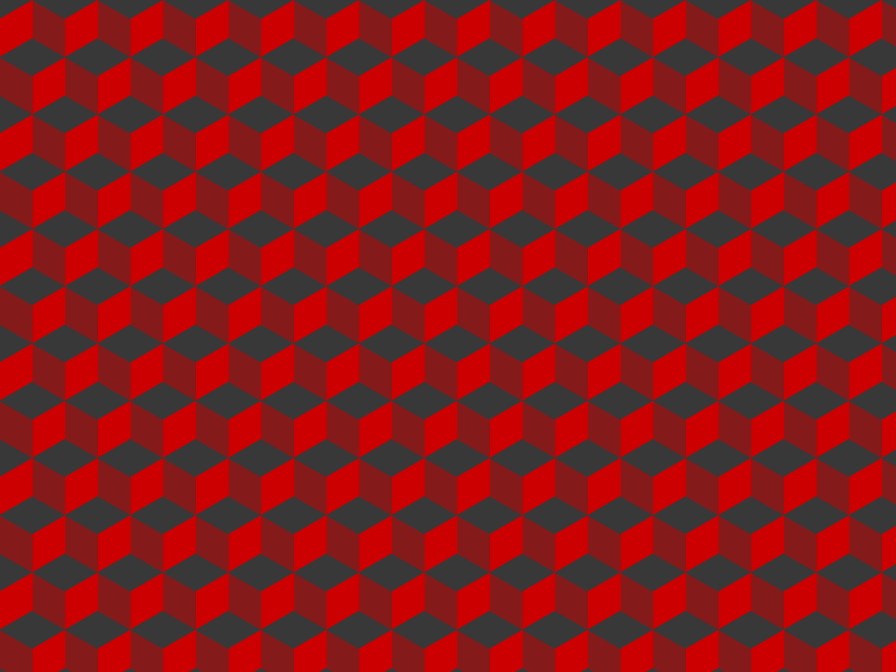
A Shadertoy shader for this pattern:

```glsl
// Isometric stacked cubes: grey rhombic tops over red and maroon side faces.

const vec3 TOP_GREY = vec3(0.22);
const vec3 SIDE_RED = vec3(0.80, 0.0, 0.0);
const vec3 SIDE_MAROON = vec3(0.52, 0.10, 0.10);

// Half of the repeating tile, in canvas heights.
const vec2 CELL = vec2(0.04861, 0.0852);

// Antialiased coverage of the region where the signed distance is negative.
float coverage(float dist, float pixel) {
    return 1.0 - smoothstep(-0.5 * pixel, 0.5 * pixel, dist);
}

// Distance to rhombi with 30 degree edges, repeated every two cells.
float rhombusDistance(vec2 grid, vec2 center) {
    vec2 local = (mod(grid - center + 1.0, 2.0) - 1.0) * CELL;
    float radius = CELL.x * (local.x < 0.0 ? 0.514 : 0.494); // left half slightly wider
    return dot(abs(local), vec2(0.5, 0.866)) - radius;
}

void mainImage(out vec4 fragColor, in vec2 fragCoord) {
    float pixel = 1.0 / iResolution.y;

    // Grid counted from the upper left corner.
    vec2 grid = vec2(fragCoord.x, iResolution.y - fragCoord.y) * pixel / CELL;

    // Side faces alternate by column and swap on every row.
    float column = (abs(mod(grid.x + 0.5, 2.0) - 1.0) - 0.5) * CELL.x;
    float rowSign = mod(floor(grid.y), 2.0) < 0.5 ? 1.0 : -1.0;
    vec3 color = mix(SIDE_MAROON, SIDE_RED, coverage(column * rowSign, pixel));

    // Cube tops sit on two interleaved lattices.
    float tops = min(rhombusDistance(grid, vec2(0.0)), rhombusDistance(grid, vec2(1.0)));
    color = mix(color, TOP_GREY, coverage(tops, pixel));

    fragColor = vec4(color, 1.0);
}
```
